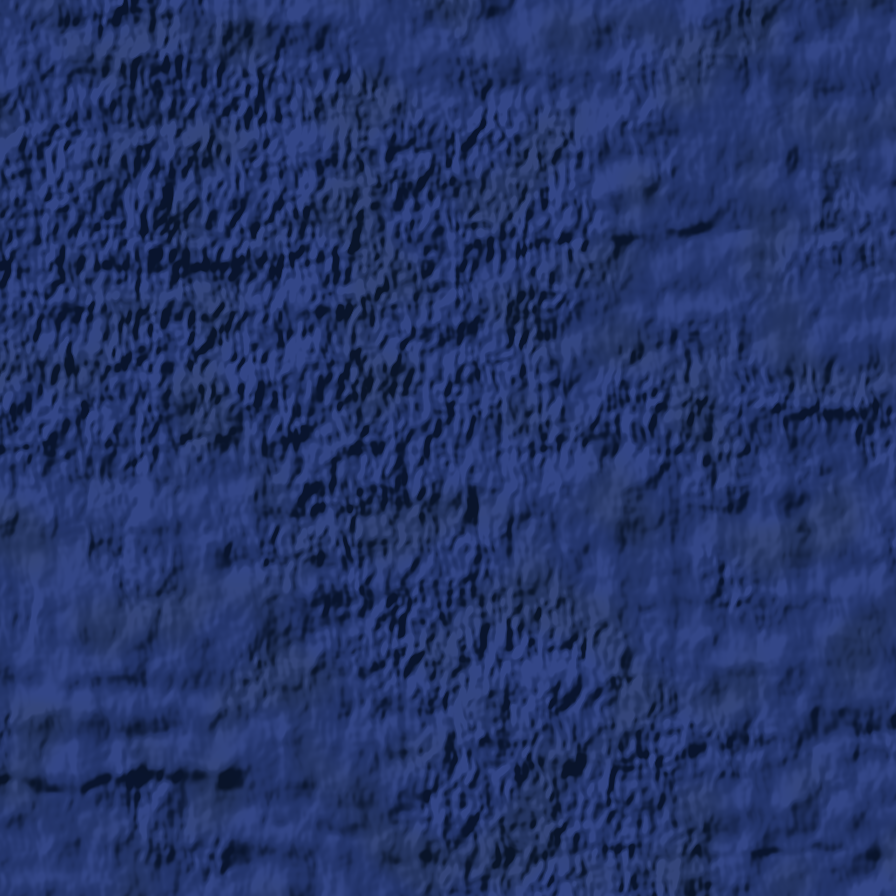
This texture is drawn by a three.js fragment shader. Its source:

```glsl
varying vec2 vUv;

vec2 hash2(vec2 p) {
  vec3 q = fract(p.xyx * vec3(0.1031, 0.1030, 0.0973));
  q += dot(q, q.yzx + 33.33);
  return fract((q.xx + q.yz) * q.zy);
}

// Gradient noise, roughly -0.7 to 0.7
float noise(vec2 p) {
  vec2 i = floor(p), f = p - i;
  vec2 u = f * f * f * (f * (f * 6.0 - 15.0) + 10.0);
  vec2 g00 = hash2(i) * 2.0 - 1.0;
  vec2 g10 = hash2(i + vec2(1.0, 0.0)) * 2.0 - 1.0;
  vec2 g01 = hash2(i + vec2(0.0, 1.0)) * 2.0 - 1.0;
  vec2 g11 = hash2(i + 1.0) * 2.0 - 1.0;
  float low = mix(dot(g00, f), dot(g10, f - vec2(1.0, 0.0)), u.x);
  float high = mix(dot(g01, f - vec2(0.0, 1.0)), dot(g11, f - 1.0), u.x);
  return 1.3 * mix(low, high, u.y);
}

// Soft groove from a to b
float groove(vec2 p, vec2 a, vec2 b, float width) {
  vec2 d = b - a;
  float t = clamp(dot(p - a, d) / dot(d, d), 0.0, 1.0);
  float r = length(p - a - d * t) / width;
  return exp(-r * r);
}

float cracks(vec2 p) {
  vec2 q = p + 0.016 * vec2(noise(p * 9.0 + 3.0), noise(p * 8.0 + 40.0));
  q += 0.010 * vec2(noise(p * 41.0 + 70.0), noise(p * 38.0 + 90.0));

  // Long horizontal seams
  float c = groove(q, vec2(-0.1, 0.695), vec2(0.22, 0.70), 0.010);
  c += groove(q, vec2(0.22, 0.70), vec2(0.58, 0.73), 0.009);
  c += 0.7 * groove(q, vec2(0.58, 0.73), vec2(1.1, 0.745), 0.007);
  c += 0.7 * groove(q, vec2(-0.1, 0.498), vec2(0.35, 0.505), 0.007);
  c += 0.8 * groove(q, vec2(0.68, 0.54), vec2(1.1, 0.55), 0.008);
  c += 0.6 * groove(q, vec2(0.60, 0.495), vec2(0.86, 0.49), 0.008);
  c += groove(q, vec2(-0.1, 0.125), vec2(0.29, 0.128), 0.010);
  c += groove(q, vec2(0.58, 0.135), vec2(1.1, 0.195), 0.010);
  c += 0.7 * groove(q, vec2(0.30, 0.085), vec2(0.52, 0.08), 0.009);
  c += 0.7 * groove(q, vec2(0.45, 0.04), vec2(1.1, 0.055), 0.009);
  vec2 arch = q + vec2(0.0, 0.9 * (q.x - 0.84) * (q.x - 0.84));
  c += 0.6 * groove(arch, vec2(0.72, 0.335), vec2(0.95, 0.335), 0.008);

  // Stepped vertical joints
  c += 0.8 * groove(q, vec2(0.175, 0.90), vec2(0.20, 0.70), 0.009);
  c += 0.7 * groove(q, vec2(0.38, 0.70), vec2(0.42, 0.50), 0.008);
  c += 0.8 * groove(q, vec2(0.525, 0.44), vec2(0.54, 0.30), 0.009);
  c += 0.7 * groove(q, vec2(0.54, 0.28), vec2(0.57, 0.15), 0.009);
  c += 0.8 * groove(q, vec2(0.893, 0.405), vec2(0.915, 0.40), 0.008);

  // Scattered short faults
  for (int k = 0; k < 18; k++) {
    vec2 a = hash2(vec2(float(k) * 7.0 + 2.0, 19.0));
    vec2 size = hash2(vec2(float(k) * 5.0 + 9.0, 53.0));
    vec2 b = a + vec2(0.03 + 0.14 * size.x, 0.02 * (size.y - 0.4));
    c += (0.2 + 0.25 * size.y) * groove(q, a, b, 0.008);
  }
  return c * (0.25 + 0.75 * smoothstep(-0.4, 0.25, noise(p * vec2(30.0, 24.0) + 11.0)));
}

// Coarse plaster on the upper left and along the stepped joint
float roughness(vec2 p) {
  vec2 q = p + 0.07 * vec2(noise(p * 6.0), noise(p * 6.0 + 20.0));
  float joint = smoothstep(0.24, 0.03, abs(q.x - 0.2 - 0.5 * (0.9 - q.y)));
  float patchy = smoothstep(0.70, 0.60, q.x) * smoothstep(0.40, 0.54, q.y)
               * smoothstep(0.94, 0.86, q.y);
  float band = 0.7 * smoothstep(0.07, 0.01, abs(q.y - 0.52));
  float spots = 0.4 * smoothstep(0.0, 0.5, noise(p * 9.0 + 60.0));
  return 0.25 + 0.8 * max(max(patchy, band), 0.85 * joint) + spots;
}

float height(vec2 p, float rough) {
  vec2 q = p + 0.005 * vec2(noise(p * 31.0 + 5.0), noise(p * 27.0 + 33.0));
  float grain = noise(q * vec2(76.0, 46.0)) + 0.55 * noise(q * vec2(132.0, 88.0) + 17.0);
  float lumps = 1.5 * noise(q * vec2(27.0, 23.0) + 80.0);
  float strata = 1.6 * noise(q * vec2(6.0, 25.0) + 45.0);
  return rough * grain + lumps + strata - 0.5 * cracks(p);
}

void main() {
  vec2 p = vUv;
  float rough = roughness(p);

  // Relief lit from the upper left
  vec2 towardLight = vec2(-0.0034, 0.0028);
  float relief = height(p, rough) - height(p + towardLight, rough);
  float stains = 0.20 * noise(p * vec2(4.0, 6.0) + 12.0)
               + 0.20 * noise(p * vec2(10.0, 16.0) + 31.0);
  float light = 1.35 * relief - 0.5 * cracks(p) + stains - 0.07 * rough + 0.08;

  // Blue paint with slightly greyer areas
  vec3 paint = mix(vec3(0.138, 0.208, 0.425), vec3(0.20, 0.275, 0.53),
                   smoothstep(-0.05, 0.48, light));
  paint = mix(paint, vec3(0.035, 0.08, 0.18), smoothstep(0.0, 0.68, -light));
  float faded = smoothstep(-0.1, 0.45, noise(p * 11.0 + 27.0));
  paint *= mix(vec3(1.0), vec3(1.02, 0.99, 0.90), faded);
  gl_FragColor = vec4(paint, 1.0);
}
```
